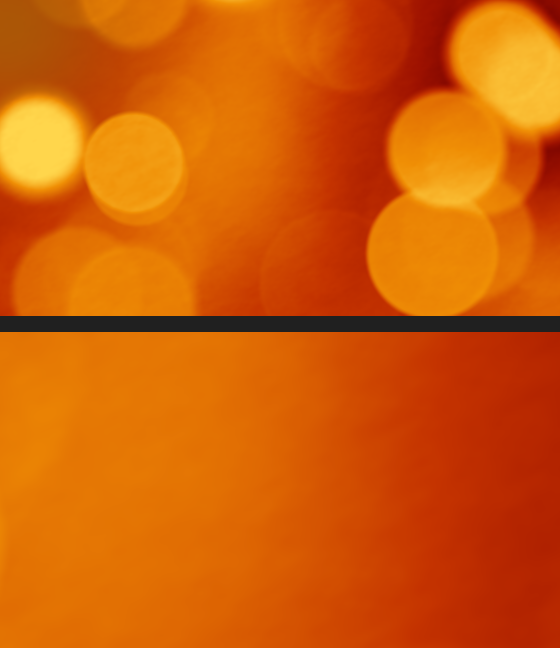
Top, the full canvas; bottom, a detail of the centre.
This background is drawn by a WebGL 1 fragment shader. Its source:

```glsl
precision highp float;
// Warm out-of-focus lights glowing over a red and amber haze.
uniform vec2 u_resolution;

vec2 hash22(vec2 p) {
  vec3 q = fract(vec3(p.xyx) * vec3(0.1031, 0.1030, 0.0973));
  q += dot(q, q.yzx + 33.33);
  return fract((q.xx + q.yz) * q.zy);
}

float valueNoise(vec2 p) {
  vec2 cell = floor(p), f = fract(p);
  f = f * f * (3.0 - 2.0 * f);
  float low = mix(hash22(cell).x, hash22(cell + vec2(1.0, 0.0)).x, f.x);
  float high = mix(hash22(cell + vec2(0.0, 1.0)).x, hash22(cell + 1.0).x, f.x);
  return mix(low, high, f.y);
}

float glow(vec2 offset, vec2 size) {
  vec2 q = offset / size;
  return exp(-dot(q, q));
}

float disc(vec2 offset, float radius, float softness) {
  return 1.0 - smoothstep(radius - softness, radius + softness, length(offset));
}

// Heat from 0 to 1 runs from deep red through orange to pale yellow.
vec3 heatColor(float heat) {
  vec3 c = mix(vec3(0.46, 0.01, 0.0), vec3(0.62, 0.07, 0.0), clamp(heat / 0.15, 0.0, 1.0));
  c = mix(c, vec3(0.77, 0.20, 0.0), clamp((heat - 0.15) / 0.2, 0.0, 1.0));
  c = mix(c, vec3(0.87, 0.40, 0.01), clamp((heat - 0.35) / 0.2, 0.0, 1.0));
  c = mix(c, vec3(0.94, 0.56, 0.02), clamp((heat - 0.55) / 0.2, 0.0, 1.0));
  return mix(c, vec3(1.0, 0.84, 0.30), clamp((heat - 0.75) / 0.25, 0.0, 1.0));
}

// Broad haze: bright centre, dark right side, warm lower corners.
float hazeHeat(vec2 p) {
  float heat = 0.34 + 0.32 * glow(p - vec2(0.72, 0.53), vec2(0.32, 0.40));
  heat += 0.17 * glow(p - vec2(0.8, 0.93), vec2(0.24));
  heat -= 0.42 * glow(p - vec2(1.64, 0.75), vec2(0.32, 0.36));
  heat -= 0.07 * glow(p - vec2(1.14, 0.3), vec2(0.24, 0.4));
  heat -= 0.07 * glow(p - vec2(0.0, 0.24), vec2(0.2));
  heat += 0.15 * glow(p - vec2(0.35, 0.0), vec2(0.4));
  heat += 0.28 * glow(p - vec2(1.75, 0.0), vec2(0.3));
  heat += 0.45 * glow(p - vec2(0.73, 1.03), vec2(0.12, 0.05));
  return heat + 0.05 * (valueNoise(p * 5.0) - 0.5);
}

// Large, barely visible discs, some crisper than others.
float ghostHeat(vec2 p) {
  float heat = 0.0;
  for (int i = 0; i < 16; i++) {
    vec2 seed = vec2(float(i), 7.0);
    vec2 shape = hash22(seed + 19.0);
    vec2 offset = p - hash22(seed) * vec2(1.78, 1.0);
    float radius = 0.13 + 0.12 * shape.x;
    float softness = 0.009 + 0.03 * shape.y * shape.y;
    float rim = (length(offset) - radius + softness) / softness;
    heat += 0.032 * disc(offset, radius, softness) + 0.008 * exp(-rim * rim);
  }
  return heat - 0.04;
}

// Two loose columns of lights, each light with an overlapping twin.
float addLights(vec2 p, float heat) {
  for (int i = 0; i < 6; i++) {
    float side = mod(float(i), 2.0);
    float row = floor(float(i) / 2.0);
    float middle = 1.0 - abs(row - 1.0);
    float bright = 1.0 - step(0.5, abs(row - 1.0 - side));
    vec2 jitter = hash22(vec2(float(i), 3.0)) - 0.5;

    vec2 leftSpot = vec2(0.42, 0.02 + 0.5 * row - 0.03 * middle);
    vec2 rightSpot = vec2(1.36 + 0.06 * row * row, 0.2 + 0.32 * row);
    vec2 offset = p - mix(leftSpot, rightSpot, side) - 0.03 * jitter;
    vec2 twinShift = mix(vec2(-0.3 + 0.13 * abs(row - 1.0), 0.06), vec2(0.11, 0.05 - 0.07 * row), side);
    vec2 twinOffset = offset - twinShift - 0.02 * jitter.yx;

    float radius = 0.205 - 0.017 * row - 0.03 * bright * (1.0 - side) + 0.01 * jitter.x;
    float slope = side * (0.1 + 0.7 * middle);
    float level = 0.73 + 0.07 * bright + 0.05 * row * side - slope * offset.y;
    float twinLevel = level + bright * mix(0.23, 0.04, side);
    twinLevel -= bright * 2.0 * dot(twinOffset, twinOffset);
    float twin = disc(twinOffset, radius, mix(0.02, 0.055, bright));
    heat = mix(heat, twinLevel, twin * mix(0.48, 0.97, bright));

    // A faint shifted echo doubles the lower edge of each light.
    float echo = disc(offset + vec2(-0.014, 0.04), radius, 0.009);
    heat = mix(heat, level - 0.05, 0.6 * echo * bright * (1.0 - side));

    float softness = mix(0.03 - 0.02 * bright, 0.011 + 0.014 * row, side);
    float light = disc(offset, radius, softness);
    heat = mix(heat, level, light * mix(0.68, 0.88, max(side, bright)));
    float rim = (length(offset) - radius + 0.014) / 0.011;
    heat += 0.018 * exp(-rim * rim);
  }
  return heat;
}

void main() {
  vec2 p = gl_FragCoord.xy / u_resolution.y;
  float heat = addLights(p, hazeHeat(p) + ghostHeat(p));

  // Slanted streaks and a finer mottle roughen the surface.
  vec2 grain = vec2(p.x + 0.5 * p.y, p.y - 0.5 * p.x);
  heat += 0.024 * (valueNoise(grain * vec2(18.0, 42.0)) - 0.5);
  heat += 0.014 * (valueNoise(grain * vec2(60.0, 90.0)) - 0.5);

  // Olive shade in the upper left, hidden behind the lights.
  float olive = 0.85 * glow(p - vec2(0.02, 0.92), vec2(0.36));
  olive *= 1.0 - smoothstep(0.5, 0.8, heat);
  gl_FragColor = vec4(mix(heatColor(heat), vec3(0.66, 0.37, 0.03), olive), 1.0);
}
```
